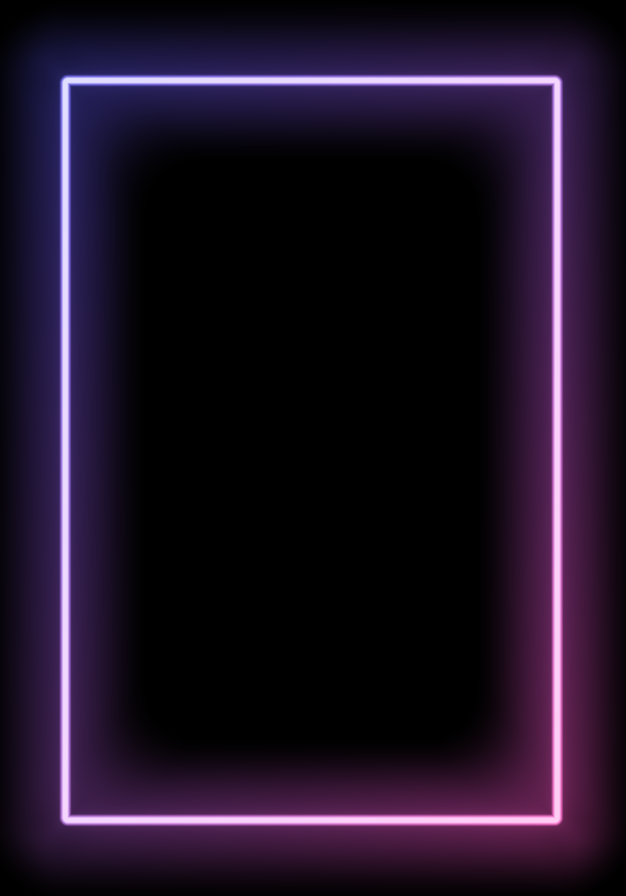
Write a WebGL 2 fragment shader that draws this background.

```glsl
#version 300 es
precision highp float;

uniform vec2 u_resolution;
out vec4 fragColor;

// Frame geometry, in units of the canvas height
const vec2 FRAME_CENTER = vec2(0.3477, 0.4974);
const vec2 FRAME_HALF = vec2(0.2747, 0.4128);
const float CANVAS_ASPECT = 0.6992;

// Signed distance to a box with rounded corners
float roundedBox(vec2 p, vec2 halfSize, float radius) {
    vec2 q = abs(p) - halfSize + radius;
    return length(max(q, 0.0)) + min(max(q.x, q.y), 0.0) - radius;
}

// Box distance whose inner creases are blended as well
float softBox(vec2 p, vec2 halfSize, float blend) {
    vec2 q = abs(p) - halfSize;
    float h = max(blend - abs(q.x - q.y), 0.0) / blend;
    float inner = max(q.x, q.y) + h * h * blend * 0.25;
    float outer = length(max(q, 0.0));
    return mix(inner, outer, smoothstep(-0.01, 0.03, min(q.x, q.y)));
}

// Blend four corner colours across the canvas
vec3 cornerBlend(vec2 uv, vec3 topLeft, vec3 topRight, vec3 lowLeft, vec3 lowRight) {
    return mix(mix(lowLeft, lowRight, uv.x), mix(topLeft, topRight, uv.x), uv.y);
}

// Soft-edged band around a distance of zero
float band(float dist, float halfWidth, float softness) {
    return 1.0 - smoothstep(halfWidth - softness, halfWidth + softness, abs(dist));
}

void main() {
    vec2 uv = gl_FragCoord.xy / u_resolution;
    vec2 p = uv * vec2(CANVAS_ASPECT, 1.0) - FRAME_CENTER;
    vec2 along = clamp(p / FRAME_HALF * 0.5 + 0.5, 0.0, 1.0);
    float pixel = 1.0 / u_resolution.y;

    float lineDist = roundedBox(p, FRAME_HALF, 0.003);
    float glowDist = softBox(p, FRAME_HALF, 0.07);

    vec3 glowColor = cornerBlend(along,
        vec3(0.14, 0.13, 0.37), vec3(0.23, 0.13, 0.34),
        vec3(0.26, 0.13, 0.32), vec3(0.43, 0.14, 0.34));
    vec3 tubeColor = cornerBlend(along,
        vec3(0.43, 0.40, 0.90), vec3(0.64, 0.42, 0.85),
        vec3(0.70, 0.44, 0.84), vec3(0.94, 0.42, 0.76));
    vec3 coreColor = cornerBlend(along,
        vec3(0.88, 0.87, 1.0), vec3(0.96, 0.84, 1.0),
        vec3(0.96, 0.84, 1.0), vec3(1.0, 0.80, 0.96));

    // Wide haze and a tight halo around the tube
    float haze = 1.0 - smoothstep(0.0, 0.095, abs(glowDist));
    float halo = exp(-abs(lineDist) / 0.006);
    vec3 color = glowColor * haze * 0.9 + tubeColor * halo * 0.2;

    // Coloured tube with a bright core
    color = mix(color, tubeColor, band(lineDist, 0.0056, max(0.0018, pixel)));
    color = mix(color, coreColor, band(lineDist, 0.0034, max(0.0016, pixel)));

    fragColor = vec4(color, 1.0);
}
```
